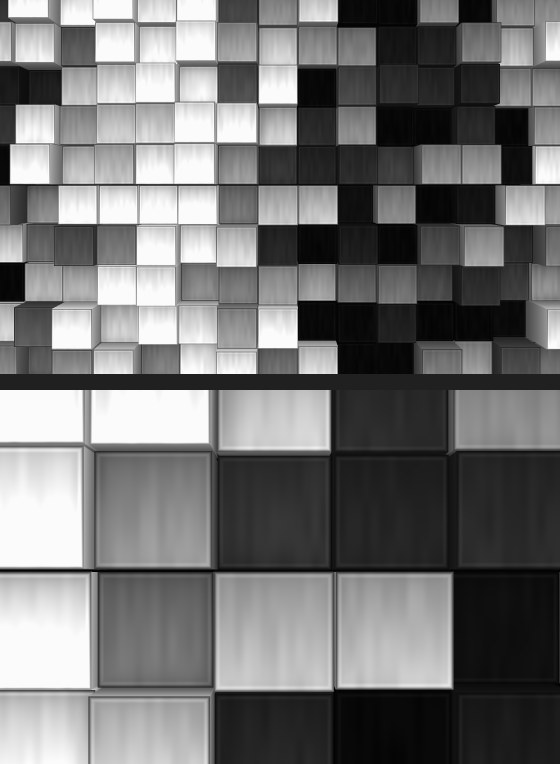
Top, the full canvas; bottom, a detail of the centre.
A Shadertoy shader for this background:

```glsl
#define PITCH 0.1067              // cube width, in canvas heights
#define OFFSET vec2(-0.549, 0.055) // grid shift from the centre, in cubes
#define GAP 0.012                 // half the slit between cubes
#define RELIEF 0.095              // depth range of the cubes
#define FLOOR_DEPTH 1.08
#define SPREAD 0.78               // tone variation between cubes
#define BAND_PERIOD 13.0          // cubes per light and dark cycle
#define BAND_PEAK -3.0            // lightest column
#define SAMPLES 3

const vec3 BLACK = vec3(0.015);
const vec3 WHITE = vec3(0.985);

float hash(vec2 p) {
    vec3 q = fract(vec3(p.xyx) * vec3(0.1031, 0.1030, 0.0973));
    q += dot(q, q.yzx + 33.33);
    return fract((q.x + q.y) * q.z);
}

float noise(vec2 p) {
    vec2 i = floor(p), f = fract(p);
    f = f * f * (3.0 - 2.0 * f);
    return mix(mix(hash(i), hash(i + vec2(1, 0)), f.x),
               mix(hash(i + vec2(0, 1)), hash(i + vec2(1, 1)), f.x), f.y);
}

// Light band on the left, dark band on the right, broken up per cube
float cubeTone(vec2 id) {
    float band = 0.46 + 0.37 * cos(6.2832 * (id.x - BAND_PEAK) / BAND_PERIOD);
    return smoothstep(-0.04, 1.0, band + SPREAD * (hash(id + 57.0) - 0.5));
}

// Light cubes tend to stand further out
float cubeHeight(vec2 id) {
    return mix(hash(id + 131.0), cubeTone(id), 0.35);
}

// Smaller values are nearer to the viewer
float faceDepth(vec2 id) {
    return 1.0 + RELIEF * (0.5 - cubeHeight(id));
}

// Contact shadow cast by one higher neighbour
float contactShadow(vec2 id, vec2 side, float dist) {
    float rise = max(cubeHeight(id + side) - cubeHeight(id), 0.0);
    return 1.0 - 0.5 * rise * exp(-dist / 0.16);
}

float shadeFront(vec2 id, vec2 f) {
    float tone = cubeTone(id);
    vec2 d = min(f, 1.0 - f) - GAP;
    float edge = min(d.x, d.y);

    // Sheen brightening downwards, with faint brushed wear
    float c = tone * mix(1.2, 0.82, f.y);
    float streak = noise(vec2(f.x * 14.0, f.y * 2.5) + id * 37.0);
    c *= 0.95 + 0.1 * streak;
    c += 0.025 * streak * (1.0 - tone);

    c *= contactShadow(id, vec2(-1, 0), f.x) * contactShadow(id, vec2(1, 0), 1.0 - f.x);
    c *= contactShadow(id, vec2(0, -1), f.y) * contactShadow(id, vec2(0, 1), 1.0 - f.y);

    // Soft falloff, thin bevel highlight and dark rim
    c *= 1.0 - 0.12 * exp(-edge / 0.07);
    float bevel = (edge - 0.035) / 0.014;
    c += (0.03 + 0.1 * tone) * exp(-bevel * bevel);
    return c * mix(0.45, 1.0, smoothstep(0.0, 0.025, edge));
}

float shadeSide(vec2 id, vec2 view, bool sideways, float depth) {
    float light = sideways ? 0.68 : (view.y > 0.0 ? 0.5 : 0.85);
    return cubeTone(id) * light * exp(-9.0 * depth);
}

// Nearest cube along the view ray, found by slab intersection
float wall(vec2 p) {
    vec2 view = p / PITCH + 0.00013;
    vec2 base = floor(view - OFFSET);
    float nearest = FLOOR_DEPTH, entry = 0.0;
    vec2 hitId = base;
    bool hit = false, sideways = false;

    for (int j = -1; j <= 1; j++)
    for (int i = -1; i <= 1; i++) {
        vec2 id = base + vec2(i, j);
        vec2 a = (id + GAP + OFFSET) / view;
        vec2 b = (id + 1.0 - GAP + OFFSET) / view;
        vec2 lo = min(a, b), hi = max(a, b);
        float enter = max(lo.x, lo.y);
        float depth = max(enter, faceDepth(id));
        if (depth < min(hi.x, hi.y) && depth < nearest) {
            nearest = depth;
            entry = enter;
            hitId = id;
            sideways = lo.x > lo.y;
            hit = true;
        }
    }
    if (!hit) return 0.0;
    float top = faceDepth(hitId);
    if (entry > top) return shadeSide(hitId, view, sideways, entry - top);
    return shadeFront(hitId, view * nearest - OFFSET - hitId);
}

void mainImage(out vec4 fragColor, in vec2 fragCoord) {
    float sum = 0.0;
    for (int j = 0; j < SAMPLES; j++)
    for (int i = 0; i < SAMPLES; i++) {
        vec2 jitter = (vec2(i, j) + 0.5) / float(SAMPLES) - 0.5;
        vec2 p = (fragCoord + jitter - 0.5 * iResolution.xy) / iResolution.y;
        sum += clamp(wall(p), 0.0, 1.0);
    }
    fragColor = vec4(mix(BLACK, WHITE, sum / float(SAMPLES * SAMPLES)), 1.0);
}
```
